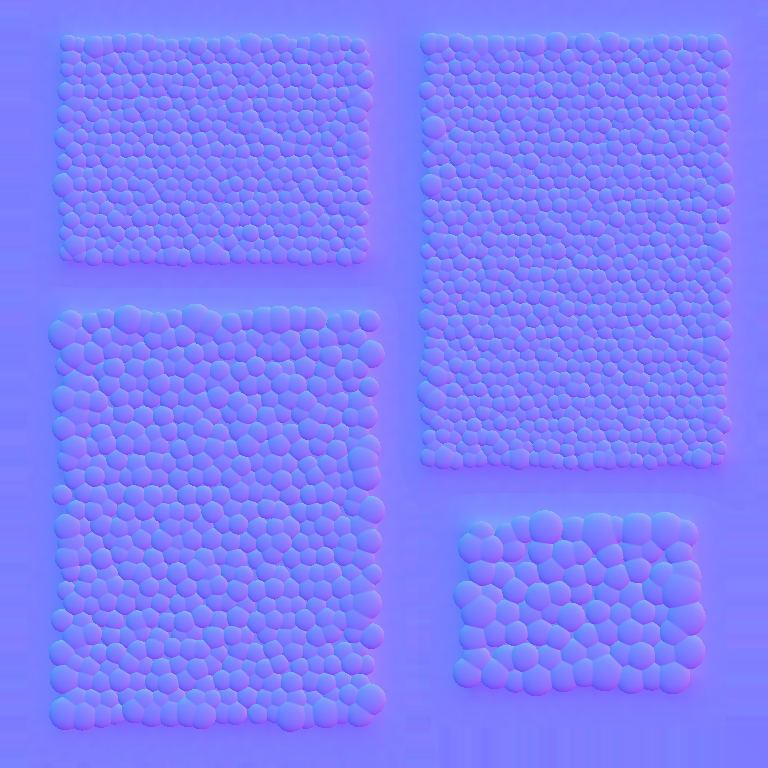
Give the GLSL for this texture map, as a three.js fragment shader.

```glsl
varying vec2 vUv;

// Patch bounds: left, bottom, right, top
const vec4 UPPER_LEFT = vec4(0.083, 0.660, 0.478, 0.948);
const vec4 UPPER_RIGHT = vec4(0.555, 0.394, 0.943, 0.949);
const vec4 LOWER_LEFT = vec4(0.079, 0.061, 0.485, 0.591);
const vec4 LOWER_RIGHT = vec4(0.604, 0.106, 0.902, 0.321);
const float FINE_CELL = 0.0172;
const float MEDIUM_CELL = 0.0228;
const float COARSE_CELL = 0.0295;

const float ROW_HEIGHT = 0.88;    // row spacing relative to the cell
const float JITTER = 0.42;
const float LIFT = 0.38;          // random height of ball centres
const float SEAM_SHARPNESS = 32.0;
const float DOME_TILT = 0.20;
const float RIM_TILT = 0.26;
const float HALO_TILT = 0.23;
const float HALO_WIDTH = 0.017;
const float CORNER = 0.018;
const vec2 PADDING = vec2(0.042, 0.052);
const float STREAK_TILT = 0.075;
const float RIPPLE_TILT = 0.035;
const vec2 BASE_TILT = vec2(-0.012, -0.004);

vec2 hash2(vec2 p) {
  vec3 q = fract(vec3(p.xyx) * vec3(0.1031, 0.1030, 0.0973));
  q += dot(q, q.yzx + 33.33);
  return fract((q.xx + q.yz) * q.zy);
}

float gradientNoise(vec2 p) {
  vec2 i = floor(p);
  vec2 f = fract(p);
  vec2 u = f * f * (3.0 - 2.0 * f);
  float a = dot(hash2(i) * 2.0 - 1.0, f);
  float b = dot(hash2(i + vec2(1.0, 0.0)) * 2.0 - 1.0, f - vec2(1.0, 0.0));
  float c = dot(hash2(i + vec2(0.0, 1.0)) * 2.0 - 1.0, f - vec2(0.0, 1.0));
  float d = dot(hash2(i + 1.0) * 2.0 - 1.0, f - 1.0);
  return mix(mix(a, b, u.x), mix(c, d, u.x), u.y);
}

vec2 noisePair(vec2 p) {
  return vec2(gradientNoise(p), gradientNoise(p + vec2(37.3, 81.7)));
}

// Vector from the rounded core of a patch to the point
vec2 outward(vec2 p, vec4 box) {
  return p - clamp(p, box.xy + CORNER, box.zw - CORNER);
}

void keepNearest(vec2 p, vec4 box, float cell, inout vec4 nearest, inout float size, inout float best) {
  float d = length(outward(p, box));
  if (d < best) {
    best = d;
    nearest = box;
    size = cell;
  }
}

// Ground slope around a patch, extended outwards as straight streaks
vec2 groundTilt(vec2 p, vec4 box) {
  vec2 q = clamp(p, box.xy - PADDING, box.zw + PADDING);
  vec2 away = outward(q, box);
  float gap = max(length(away) - CORNER, 0.0);
  vec2 tilt = HALO_TILT * exp(-gap / HALO_WIDTH) * away / max(length(away), 0.001);
  tilt += RIPPLE_TILT * noisePair(q * 75.0);
  vec2 beyond = abs(p - q);
  float streaked = smoothstep(0.0, 0.003, max(beyond.x, beyond.y));
  float across = beyond.x > beyond.y ? q.y : q.x + 3.0;
  vec2 streak = noisePair(vec2(across * 38.0, 0.37)) + 0.6 * noisePair(vec2(across * 145.0, 4.6));
  return tilt + STREAK_TILT * streaked * streak;
}

// Overlapping balls on a jittered, staggered grid, blended by height
vec2 surfaceTilt(vec2 p, vec4 box, float cell, vec2 ground) {
  vec2 extent = (box.zw - box.xy) / cell;
  vec2 count = floor(extent / vec2(1.0, ROW_HEIGHT) + 0.5);
  vec2 spacing = extent / count;
  vec2 local = (p - box.xy) / cell;
  vec2 home = floor(local / spacing);
  float total = exp(-0.12 * SEAM_SHARPNESS);
  vec2 tilt = ground * total;
  for (int j = -2; j <= 2; j++) {
    for (int i = -2; i <= 2; i++) {
      vec2 id = home + vec2(float(i), float(j));
      vec2 margin = min(id, count - 1.0 - id);
      if (min(margin.x, margin.y) < 0.0) continue;
      vec2 seed = id + floor(box.xy * 900.0);
      vec2 shift = (hash2(seed) - 0.5) * JITTER;
      shift.x += mod(id.y, 2.0) * 0.5 - 0.25;
      vec2 traits = hash2(seed + 51.7);
      float edge = 1.0 - step(0.5, min(margin.x, margin.y));
      float radius = 0.56 + 0.12 * traits.x + edge * 0.27 * traits.x * traits.x;
      vec2 offset = local - (id + 0.5 + shift) * spacing;
      float d = length(offset) / radius;
      if (d > 1.0) continue;
      float height = LIFT * traits.y + radius * sqrt(1.0 - d * d);
      float weight = exp((height - 0.1) * SEAM_SHARPNESS);
      tilt += weight * offset / radius * (DOME_TILT + RIM_TILT * d * d * d);
      total += weight;
    }
  }
  return tilt / total;
}

void main() {
  vec4 box = UPPER_LEFT;
  float cell = FINE_CELL;
  float best = 9.0;
  keepNearest(vUv, UPPER_LEFT, FINE_CELL, box, cell, best);
  keepNearest(vUv, UPPER_RIGHT, FINE_CELL, box, cell, best);
  keepNearest(vUv, LOWER_LEFT, MEDIUM_CELL, box, cell, best);
  keepNearest(vUv, LOWER_RIGHT, COARSE_CELL, box, cell, best);
  vec2 tilt = surfaceTilt(vUv, box, cell, groundTilt(vUv, box)) + BASE_TILT;
  // Pack the unit normal as colour
  vec3 normal = vec3(tilt, sqrt(max(1.0 - dot(tilt, tilt), 0.0)));
  gl_FragColor = vec4(normal * 0.5 + 0.5, 1.0);
}
```
